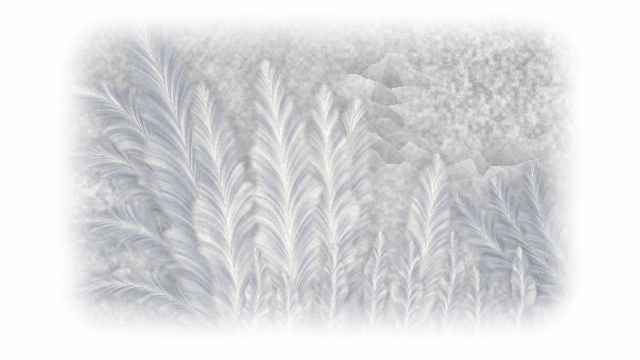
Give the GLSL for this texture, as a Shadertoy shader.

```glsl
// Pale window frost: feathery ice fronds over grainy ice, fading into white.
#define PAPER vec3(0.995)
#define COOL vec3(0.965, 0.985, 1.03)
#define WARM vec3(1.012, 1.0, 0.985)
#define BARB_DENSITY 105.0
#define BARB_CONTRAST 0.24
#define GRAIN_SCALE 85.0
#define FADE_WIDTH 0.18

float hash(vec2 p) {
    vec3 q = fract(vec3(p.xyx) * 0.1031);
    q += dot(q, q.yzx + 33.33);
    return fract((q.x + q.y) * q.z);
}

float noise(vec2 p) {
    vec2 i = floor(p), f = fract(p);
    f = f * f * (3.0 - 2.0 * f);
    vec2 e = vec2(0.0, 1.0);
    return mix(mix(hash(i), hash(i + e.yx), f.x),
               mix(hash(i + e.xy), hash(i + e.yy), f.x), f.y);
}

float fbm(vec2 p) {
    float sum = 0.0, amp = 0.5;
    for (int i = 0; i < 4; i++) {
        sum += amp * noise(p);
        p = mat2(1.6, 1.2, -1.2, 1.6) * p + 7.3;
        amp *= 0.5;
    }
    return sum / 0.9375;
}

// Soft elliptical region, 1 at its centre
float blob(vec2 p, vec2 centre, vec2 radius) {
    vec2 d = (p - centre) / radius;
    return exp(-dot(d, d));
}

// Overlapping ice flakes: nearest-cell facets with a sheen across each
float flakes(vec2 p) {
    vec2 cell = floor(p);
    float nearest = 9.0, tone = 0.0;
    for (int y = -1; y <= 1; y++)
    for (int x = -1; x <= 1; x++) {
        vec2 id = cell + vec2(x, y);
        vec2 d = p - id - vec2(hash(id), hash(id + 41.0));
        float dist = dot(d, d);
        if (dist < nearest) {
            nearest = dist;
            tone = hash(id + 17.0) + 0.55 * d.y - 0.25 * d.x;
        }
    }
    return tone;
}

// One plume: curved spine with barbs that rise beside it and arch outward
void frond(inout vec3 col, vec2 p, vec2 base, vec2 tip, float bend, float halfWidth, float shade) {
    float len = length(tip - base);
    vec2 dir = (tip - base) / len;
    vec2 q = p - base;
    float u = dot(q, dir) / len;
    float v = dot(q, vec2(dir.y, -dir.x)) - bend * 4.0 * u * (1.0 - u);
    float a = abs(v) / halfWidth;
    if (u < -0.05 || u > 1.0 || a > 2.0) return;

    float seed = 19.0 * base.x + 31.0 * tip.y + (v > 0.0 ? 53.0 : 0.0);
    float root = u * len - halfWidth * (1.7 * sqrt(a + 0.02) - 0.5 * a * a);
    float tuft = noise(vec2(root * 32.0, seed));
    float reach = sqrt(max(1.0 - u, 0.0)) * mix(0.5, 1.1, smoothstep(0.0, 0.6, u));
    reach *= 0.68 + 0.5 * tuft;
    float mask = smoothstep(reach + 0.06, reach - 0.12, a) * smoothstep(-0.03, 0.12, u);

    float barb = noise(vec2(root * BARB_DENSITY, a * 2.0 + seed));
    float fine = noise(vec2(root * BARB_DENSITY * 2.0, a * 4.0 + seed));
    float light = shade + BARB_CONTRAST * (0.65 * barb + 0.35 * fine - 0.5);
    light += 0.09 * (tuft - 0.5) + 0.06 * exp(-a * a * 90.0);
    light -= 0.05 * smoothstep(0.0, 0.25, a) * smoothstep(0.6, 0.2, a);
    col *= 1.0 - 0.07 * smoothstep(reach + 0.4, reach, a) * smoothstep(0.0, 0.1, u);
    col = mix(col, light * mix(COOL, WARM, smoothstep(0.74, 0.86, light)), mask * 0.92);
}

vec3 groundIce(vec2 p) {
    float grain = fbm(p * GRAIN_SCALE);
    float light = 0.785 + 0.10 * (fbm(p * 9.0) - 0.5);
    // Granular sheet at the upper right and the left pocket
    float sheet = smoothstep(0.95, 1.12, p.x) * smoothstep(0.5, 0.62, p.y);
    float pocket = blob(p, vec2(0.34, 0.45), vec2(0.16, 0.10));
    light += (grain - 0.5) * mix(0.18, 0.36, max(sheet, pocket)) + 0.04 * pocket;
    // Flakes along the sheet's lower and left rims
    float rim = blob(p, vec2(1.06, 0.72), vec2(0.13, 0.22)) + blob(p, vec2(1.42, 0.55), vec2(0.24, 0.08));
    vec2 warp = 0.025 * vec2(noise(p * 25.0), noise(p * 25.0 + 9.0));
    float facet = flakes(mat2(0.9, 0.4, -0.4, 0.9) * (p + warp) * vec2(14.0, 24.0));
    light = mix(light, 0.69 + 0.17 * facet + 0.08 * (grain - 0.5), min(rim, 0.85));
    // Long scratches at the upper left
    float scratch = noise(mat2(0.8, 0.6, -0.6, 0.8) * p * vec2(130.0, 12.0));
    light += 0.09 * (scratch - 0.5) * blob(p, vec2(0.6, 0.85), vec2(0.25, 0.18));
    float blue = smoothstep(0.5, 0.7, fbm(p * 28.0 + 3.0)) * smoothstep(0.5, 0.2, p.y);
    return light * mix(vec3(0.995, 0.995, 1.01), COOL, blue) - 0.05 * blue;
}

void mainImage(out vec4 fragColor, in vec2 fragCoord) {
    vec2 p = fragCoord / iResolution.y;
    p.x += 0.5 * (16.0 / 9.0 - iResolution.x / iResolution.y);
    vec3 col = groundIce(p);
    vec2 w = p + 0.012 * (vec2(noise(p * 9.0), noise(p * 9.0 + 5.0)) - 0.5);

    // Grey fronds sweeping left, then the great left plume
    for (int i = 0; i < 4; i++) {
        float k = float(i);
        frond(col, w, vec2(0.62 - 0.06 * k, 0.07 + 0.14 * k), vec2(0.19, 0.19 + 0.19 * k), 0.07, 0.07 + 0.015 * k, 0.77);
    }
    frond(col, w, vec2(0.64, 0.06), vec2(0.38, 0.96), 0.03, 0.17, 0.775);
    frond(col, w, vec2(0.67, 0.06), vec2(0.56, 0.78), 0.01, 0.11, 0.82);
    // Bright central plumes
    frond(col, w, vec2(0.94, 0.08), vec2(1.0, 0.73), -0.02, 0.11, 0.82);
    frond(col, w, vec2(0.92, 0.06), vec2(0.90, 0.77), 0.01, 0.10, 0.845);
    frond(col, w, vec2(0.81, 0.06), vec2(0.735, 0.84), 0.025, 0.13, 0.84);
    // Dark crossing fronds at the right
    for (int i = 0; i < 3; i++) {
        float k = float(i);
        frond(col, w, vec2(1.58, 0.16 + 0.05 * k), vec2(1.26 + 0.11 * k, 0.47 + 0.04 * k), -0.03, 0.085, 0.735);
    }
    frond(col, w, vec2(1.12, 0.07), vec2(1.21, 0.58), 0.02, 0.10, 0.835);
    // Small sprouts along the foot
    for (int i = 0; i < 8; i++) {
        float x = 0.70 + 0.105 * float(i), r = hash(vec2(i, 4.0));
        frond(col, w, vec2(x, 0.04), vec2(x + 0.08 * (r - 0.4), 0.23 + 0.15 * r), 0.01, 0.05, 0.80);
    }

    // Overall lighting and rounded fade to white
    col += 0.035 * blob(p, vec2(0.85, 0.3), vec2(0.4, 0.3));
    col += 0.05 * (noise(p * 190.0) - 0.5);
    vec2 edge = abs(p - vec2(0.89, 0.51)) - vec2(0.74, 0.465) + FADE_WIDTH;
    float dist = length(max(edge, 0.0)) + 0.025 * (fbm(p * 8.0) - 0.5);
    col = mix(col, PAPER, smoothstep(0.03, FADE_WIDTH, dist));
    fragColor = vec4(clamp(col, 0.0, 1.0), 1.0);
}
```
